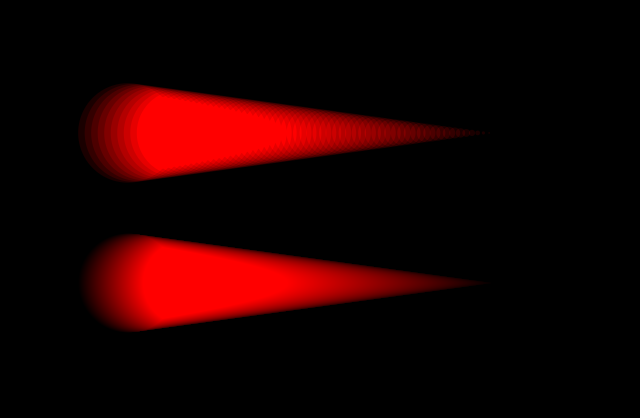
Give the GLSL for this background, as a WebGL 2 fragment shader.

```glsl
#version 300 es
precision highp float;

#define HEAD_X 0.306
#define UPPER_Y 0.682
#define LOWER_Y 0.323
#define TRAIL_LENGTH 0.878
#define HEAD_RADIUS 0.119
#define DISC_COUNT 64
#define DISC_GLOW 0.1
#define GLOW_COLOR vec3(1.0, 0.0, 0.0)

uniform vec2 u_resolution;
out vec4 fragColor;

// Sum of separate discs that shrink along the trail
float steppedTrail(vec2 p, float pixel) {
    float glow = 0.0;
    for (int i = 0; i < DISC_COUNT; i++) {
        float t = float(i) / float(DISC_COUNT);
        float edge = length(p - vec2(TRAIL_LENGTH * t, 0.0)) - HEAD_RADIUS * (1.0 - t);
        glow += DISC_GLOW * clamp(0.5 - edge / pixel, 0.0, 1.0);
    }
    return min(glow, 1.0);
}

// The same sweep in closed form: the span of t whose discs cover p
float smoothTrail(vec2 p) {
    float radius2 = HEAD_RADIUS * HEAD_RADIUS;
    float a = TRAIL_LENGTH * TRAIL_LENGTH - radius2;
    float b = p.x * TRAIL_LENGTH - radius2;
    float c = dot(p, p) - radius2;
    float root = sqrt(max(b * b - a * c, 0.0));
    float first = clamp((b - root) / a, 0.0, 1.0);
    float last = clamp((b + root) / a, 0.0, 1.0);
    return min((last - first) * float(DISC_COUNT) * DISC_GLOW, 1.0);
}

void main() {
    float pixel = 1.0 / u_resolution.y;
    vec2 p = gl_FragCoord.xy * pixel;

    float glow = steppedTrail(p - vec2(HEAD_X, UPPER_Y), pixel);
    glow += smoothTrail(p - vec2(HEAD_X, LOWER_Y));

    fragColor = vec4(GLOW_COLOR * min(glow, 1.0), 1.0);
}
```
